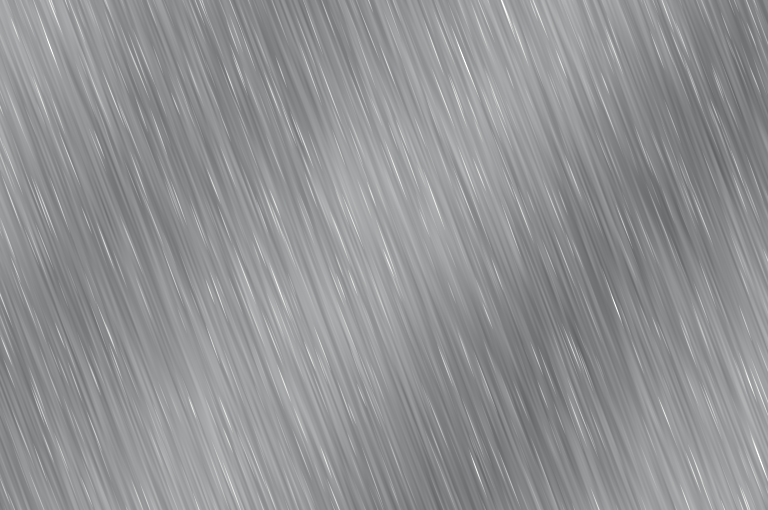
Write a WebGL 2 fragment shader that draws this texture.

```glsl
#version 300 es
precision highp float;
// Brushed metal: broad diagonal bands of soft reflected light, covered by
// fine steep grain made of stretched noise, with scattered tapered glints.
// Lengths are in units of the canvas height.

uniform vec2 u_resolution;
out vec4 fragColor;

float hash(vec2 cell, float seed) {
    uvec3 q = uvec3(ivec3(cell, seed)) * uvec3(1597334673u, 3812015801u, 2798796415u);
    uint n = q.x ^ q.y ^ q.z;
    n = (n ^ (n >> 16)) * 2246822519u;
    n = (n ^ (n >> 13)) * 3266489917u;
    return float((n ^ (n >> 16)) >> 8) / 16777216.0;
}

// Smooth noise along one fibre, shifted at random so fibre ends never line up.
float fibre(float column, float along, float seed) {
    float t = along + 9.0 * hash(vec2(column, 77.0), seed);
    float i = floor(t);
    return mix(hash(vec2(column, i), seed), hash(vec2(column, i + 1.0), seed),
               smoothstep(0.0, 1.0, t - i));
}

// Neighbouring fibres blended across the grain.
float grain(vec2 q, float seed) {
    float column = floor(q.x);
    return mix(fibre(column, q.y, seed), fibre(column + 1.0, q.y, seed),
               smoothstep(0.0, 1.0, q.x - column)) - 0.5;
}

// One thin glint per cell, tapered at both ends and mostly faint.
float glint(vec2 q, float seed) {
    vec2 size = vec2(0.011, 0.17);
    float column = floor(q.x / size.x);
    q.y += size.y * hash(vec2(column, 31.0), seed + 1.0);
    vec2 cell = vec2(column, floor(q.y / size.y));
    vec2 centre = vec2(mix(0.3, 0.7, hash(cell, seed + 2.0)),
                       mix(0.42, 0.58, hash(cell, seed + 3.0)));
    vec2 d = q - (cell + centre) * size;
    float halfLength = mix(0.025, 0.07, hash(cell, seed + 4.0));
    float taper = max(0.0, 1.0 - pow(d.y / halfLength, 2.0));
    float width = max(0.0013, 0.42 / u_resolution.y) * (0.6 + 0.4 * taper);
    float strength = pow(hash(cell, seed + 5.0), 7.0);
    return strength * taper * exp(-pow(d.x / width, 2.0));
}

// x runs across the grain, y along it.
vec2 grainSpace(vec2 p, float angle) {
    float c = cos(angle), s = sin(angle);
    return vec2(dot(p, vec2(c, s)), dot(p, vec2(s, -c)));
}

void main() {
    vec2 p = gl_FragCoord.xy / u_resolution.y;

    // Broad reflections, deepest in the right-hand band.
    float band = dot(p, vec2(0.82, -0.56));
    float tone = 0.574 + 0.056 * cos(7.39 * (band - 0.30));
    tone -= 0.035 * exp(-pow((band - 0.72) / 0.2, 2.0));

    // Grain from fine to coarse.
    vec2 q = grainSpace(p, 0.36);
    tone += 0.115 * grain(q * vec2(260.0, 8.0), 1.0);
    tone += 0.08 * grain(q * vec2(170.0, 6.0), 2.0);
    tone += 0.03 * grain(q * vec2(70.0, 4.0), 3.0);

    // Glints in overlapping layers, each turned very slightly.
    for (int i = 0; i < 4; i++) {
        float layer = float(i);
        vec2 g = grainSpace(p, 0.345 + 0.01 * layer);
        tone += 0.28 * glint(g + vec2(0.0037, 0.051) * layer, 10.0 + 10.0 * layer);
    }

    // Cool tint that fades in the highlights.
    vec3 colour = tone + vec3(-0.004, 0.001, 0.005) * (1.0 - smoothstep(0.6, 0.9, tone));
    fragColor = vec4(clamp(colour, 0.0, 1.0), 1.0);
}
```
